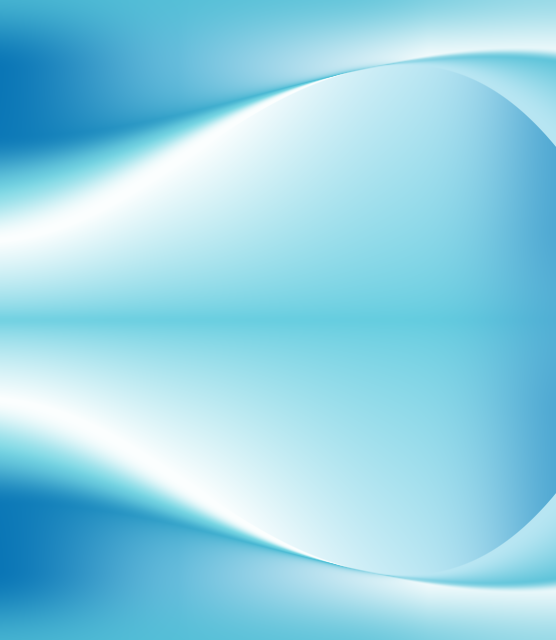
Write a Shadertoy shader that draws this background.

```glsl
// Glossy aqua waves mirrored about a horizontal axis.
// Two smooth curves, an outer rim and an inner crest that touch at a pinch,
// split each half into a pale bowl, a shaded fold and an outer sky gradient.

#define PINCH_X 0.65      // where rim and crest touch
#define AXIS_SOFT 0.012   // softness of the mirror line
#define BOWL_GAMMA 0.66   // brightening from axis to crest
#define RIM_GLOW 0.10     // reach of the dark rim into the sky
#define RIM_SOFT 0.055    // rim blur growing to the right

const vec3 WHITE = vec3(0.985, 0.996, 0.996);
const vec3 DEEP  = vec3(0.03, 0.455, 0.71);
const vec3 SKY   = vec3(0.41, 0.745, 0.865);
const vec3 AQUA  = vec3(0.37, 0.795, 0.87);
const vec3 TEAL  = vec3(0.32, 0.75, 0.84);
const vec3 PALE  = vec3(0.72, 0.90, 0.95);
const vec3 DUSK  = vec3(0.28, 0.64, 0.815);

// Height of the outer rim above the axis.
float rimHeight(float x) {
    return 0.583 + x * (-0.1154 + x * (1.247 + x * (-0.983 + 0.096 * x)));
}

// Distance from the rim down to the crest, zero at the pinch.
float foldDepth(float x) {
    float left = max(PINCH_X - x, 0.0);
    float right = max(x - PINCH_X, 0.0);
    return 1.6 * left * left / (1.0 + 3.65 * left * left * left)
         + right * right * (1.5 + 2.4 * right);
}

vec3 rimColor(float x) {
    return mix(DEEP, TEAL, smoothstep(-0.1, 0.6, x));
}

// Pale bowl: aqua at the axis, bright at the crest, dusky on the right.
vec3 bowlColor(float x, float v, float crest) {
    float t = clamp(sqrt(v * v + AXIS_SOFT * AXIS_SOFT) / crest, 0.0, 1.0);
    vec3 top = mix(WHITE, PALE, smoothstep(0.35, 0.85, x));
    vec3 col = mix(AQUA, top, pow(t, BOWL_GAMMA));
    float dusk = pow(smoothstep(0.65, 1.03, x), 2.4);
    return mix(col, DUSK, dusk * mix(0.75, 0.95, smoothstep(0.0, 0.3, v)));
}

// Fold between crest and rim: white to deep on the left, pale to teal right.
vec3 foldColor(float x, float b) {
    float s = pow(b, 1.0 + 2.5 * x);
    vec3 left = mix(WHITE, vec3(0.47, 0.84, 0.89), smoothstep(0.0, 0.55, s));
    left = mix(left, rimColor(x), smoothstep(0.4, 1.0, s));
    vec3 right = mix(PALE, TEAL, b * b);
    return mix(left, right, smoothstep(0.62, 0.70, x));
}

// Outer sky: deep blue to white across, aqua along the canvas edge.
vec3 skyColor(float x, float v, float rim) {
    vec3 col = mix(DEEP, SKY, smoothstep(-0.03, 0.35, x));
    col = mix(col, WHITE, clamp((x - 0.32) / 0.45, 0.0, 1.0));
    float border = smoothstep(0.78, 1.03, v);
    col = mix(col, TEAL, border * mix(0.85, 0.6, smoothstep(0.6, 1.0, x)));
    float reach = mix(RIM_GLOW, 0.008, smoothstep(0.05, 0.6, x));
    float glow = exp(-max(v - rim, 0.0) / reach);
    return mix(col, rimColor(x), glow * (1.0 - smoothstep(0.6, 0.75, x)));
}

void mainImage(out vec4 fragColor, in vec2 fragCoord) {
    vec2 uv = fragCoord / iResolution.xy;
    float x = uv.x;
    float v = abs(uv.y - 0.5) * 2.0;
    float aa = 2.0 / iResolution.y;

    float rim = rimHeight(x);
    float depth = foldDepth(x);
    float crest = rim - depth;
    float b = clamp((v - crest) / max(depth, 0.004), 0.0, 1.0);

    // Layer the regions from the axis outward.
    vec3 col = bowlColor(x, v, crest);
    col = mix(col, foldColor(x, b), smoothstep(-aa, aa, v - crest));
    float soft = aa + RIM_SOFT * max(x - PINCH_X, 0.0);
    col = mix(col, skyColor(x, v, rim), smoothstep(-soft, soft, v - rim));

    fragColor = vec4(col, 1.0);
}
```
